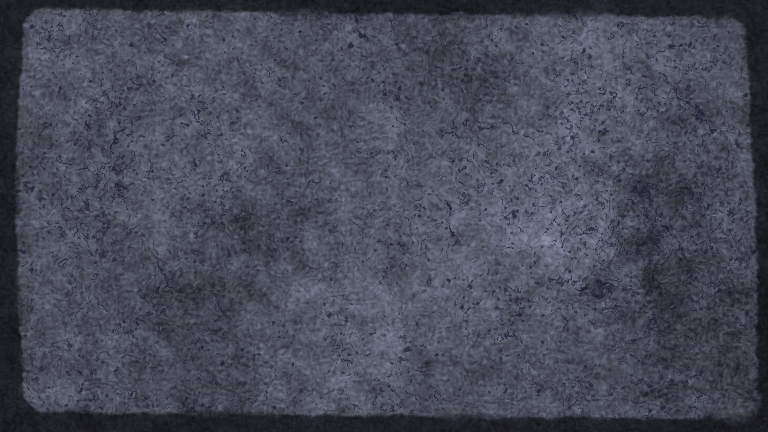
A Shadertoy shader for this texture:

```glsl
// Slate-blue cracked plaster panel with a ragged dark border
vec2 gradientAt(vec2 cell) {
    cell = vec2(dot(cell, vec2(127.1, 311.7)), dot(cell, vec2(269.5, 183.3)));
    return fract(sin(cell) * 43758.5) * 2.0 - 1.0;
}

float noise(vec2 p) {
    vec2 i = floor(p), f = fract(p);
    vec2 u = f * f * f * (f * (f * 6.0 - 15.0) + 10.0);
    vec2 e = vec2(0.0, 1.0);
    return mix(mix(dot(gradientAt(i), f), dot(gradientAt(i + e.yx), f - e.yx), u.x),
               mix(dot(gradientAt(i + e), f - e), dot(gradientAt(i + 1.0), f - 1.0), u.x), u.y);
}

float fbm(vec2 p) {
    float sum = 0.0, amp = 0.5;
    for (int i = 0; i < 5; i++) {
        sum += amp * noise(p);
        p = mat2(1.6, 1.2, -1.2, 1.6) * p + 3.7;
        amp *= 0.58;
    }
    return sum;
}

float segmentDistance(vec2 p, vec2 a, vec2 b) {
    vec2 ab = b - a;
    return length(p - a - ab * clamp(dot(p - a, ab) / dot(ab, ab), 0.0, 1.0));
}

// Broad stains: centre, radius, strength
const vec4 STAINS[12] = vec4[12](
    vec4(1.28, 0.50, 0.19, 0.10), vec4(0.93, 0.49, 0.22, 0.05),
    vec4(0.46, 0.63, 0.17, 0.05), vec4(1.37, 0.88, 0.16, 0.07),
    vec4(0.81, 0.17, 0.17, 0.05), vec4(0.14, 0.86, 0.12, 0.04),
    vec4(1.06, 0.84, 0.13, -0.06), vec4(0.58, 0.42, 0.15, -0.06),
    vec4(0.42, 0.18, 0.15, -0.05), vec4(1.53, 0.57, 0.11, -0.07),
    vec4(1.52, 0.37, 0.12, -0.08), vec4(1.67, 0.18, 0.15, -0.09));

// Main cracks: start and end
const vec4 CRACKS[11] = vec4[11](
    vec4(1.10, 0.71, 1.24, 0.69), vec4(1.55, 0.80, 1.71, 0.64),
    vec4(1.49, 0.57, 1.60, 0.39), vec4(1.33, 0.34, 1.47, 0.31),
    vec4(0.26, 0.71, 0.29, 0.54), vec4(0.31, 0.45, 0.44, 0.31),
    vec4(1.04, 0.53, 1.05, 0.39), vec4(0.83, 0.97, 0.85, 0.90),
    vec4(1.42, 0.17, 1.53, 0.28), vec4(1.60, 0.33, 1.73, 0.41),
    vec4(0.00, 0.49, 0.03, 0.55));

float plasterTone(vec2 p, vec2 warp) {
    float tone = 0.325;
    for (int i = 0; i < 12; i++) {
        vec2 d = (p + warp * 0.3 - STAINS[i].xy) / STAINS[i].z;
        tone += STAINS[i].w * exp(-dot(d, d));
    }
    tone += 0.12 * fbm(p * 5.0 + 11.0) + 0.20 * fbm(p * 17.0);
    // Rough grain and irregular brush strokes
    vec2 g = p + 0.03 * warp;
    tone += 0.13 * noise(g * 127.0) + 0.10 * noise(mat2(0.8, 0.6, -0.6, 0.8) * g * 79.0);
    tone += 0.06 * noise(g * vec2(25.0, 143.0)) + 0.04 * noise(g * vec2(137.0, 19.0));
    return tone;
}

float crackMask(vec2 p, vec2 warp, float pixel) {
    float nearest = 1.0;
    vec2 bent = p + 0.09 * warp;
    for (int i = 0; i < 11; i++)
        nearest = min(nearest, segmentDistance(bent, CRACKS[i].xy, CRACKS[i].zw));
    float width = 0.0016 + 0.006 * noise(p * 33.0);
    float mask = 0.85 * (1.0 - smoothstep(width - pixel, width + pixel, nearest));

    vec2 right = (p - vec2(1.50, 0.45)) / vec2(0.32, 0.38);
    vec2 left = (p - vec2(0.28, 0.52)) / vec2(0.18, 0.30);
    float wear = 0.25 * exp(-dot(right, right)) + 0.18 * exp(-dot(left, left));

    // Hairline veins: noise zero crossings, slope-corrected to keep them thin
    for (int i = 0; i < 4; i++) {
        float scale = 7.0 + 6.0 * float(i);
        vec2 q = (p + 0.13 * warp) * scale + float(i) * 19.0;
        float n = noise(q), h = 0.01;
        vec2 slope = vec2(noise(q + vec2(h, 0.0)) - n, noise(q + vec2(0.0, h)) - n) / h;
        float dist = abs(n) / (max(length(slope), 0.25) * scale);
        float vein = 1.0 - smoothstep(0.0, 0.0014 + pixel, dist);
        float patches = smoothstep(-0.05, 0.3, noise(p * 7.0 + 31.0 * float(i)) + wear);
        float broken = smoothstep(-0.1, 0.15, noise(p * 47.0 + 13.0 * float(i)));
        mask = max(mask, 0.75 * vein * patches * broken);
    }

    // Fine clustered flecks
    float cluster = 0.35 * noise(p * 8.0 + 3.0) + 0.3 * noise(p * 23.0) + 0.25 * wear;
    float flecks = smoothstep(0.34, 0.50, noise(p * 103.0 + 41.0) + cluster);
    float pits = smoothstep(0.42, 0.54, noise(p * 61.0 + 17.0) + cluster);
    return max(mask, max(0.55 * flecks, 0.7 * pits));
}

// Positive inside the panel, with rounded corners and a torn edge
float panelDistance(vec2 p, vec2 size) {
    float leftEdge = 0.038 + 0.10 * (p.y - 0.5) * (p.y - 0.5);
    float rightEdge = size.x - 0.026 - 0.024 * smoothstep(0.4, 0.95, p.y);
    float bottomEdge = mix(0.046, 0.030, p.x / size.x);
    float topEdge = mix(0.980, 0.958, p.x / size.x);
    vec2 inset = vec2(min(p.x - leftEdge, rightEdge - p.x), min(p.y - bottomEdge, topEdge - p.y));
    float radius = 0.04;
    float ragged = 0.014 * fbm(p * 7.0) + 0.016 * fbm(p * vec2(24.0, 40.0));
    return radius - length(max(radius - inset, 0.0)) + ragged;
}

void mainImage(out vec4 fragColor, in vec2 fragCoord) {
    vec2 p = fragCoord / iResolution.y;
    vec2 size = vec2(iResolution.x / iResolution.y, 1.0);
    float pixel = 1.0 / iResolution.y;
    vec2 warp = vec2(fbm(p * 14.0), fbm(p * 14.0 + 27.0));

    float d = panelDistance(p, size);
    float soft = 0.003 + 0.012 * smoothstep(0.0, 0.3, noise(p * 5.0 + 8.0));
    float inside = smoothstep(-soft - pixel, soft + pixel, d);
    float tone = plasterTone(p, warp);
    tone *= mix(0.43, 1.0, inside) * mix(0.84, 1.0, smoothstep(-0.04, 0.09, d));

    vec3 color = max(tone, 0.04) * vec3(1.0, 1.03, 1.21);
    vec3 crackColor = mix(vec3(0.05, 0.05, 0.08), vec3(0.11, 0.11, 0.20), inside);
    color = mix(color, crackColor, crackMask(p, warp, pixel) * mix(0.5, 1.0, inside));
    fragColor = vec4(color, 1.0);
}
```
